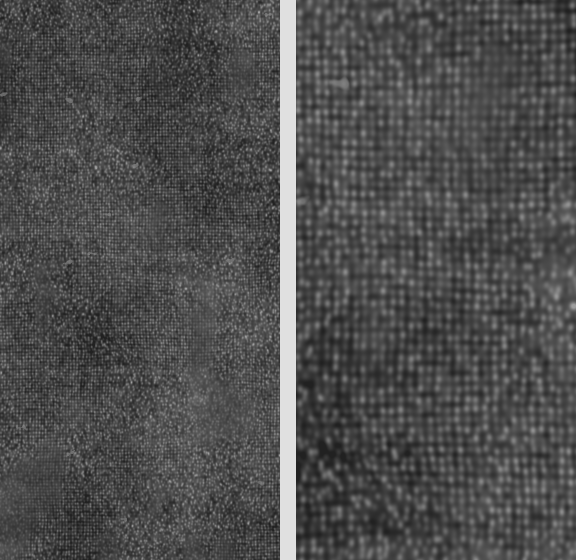
Left: the whole. Right: its middle third, enlarged.
Write a Shadertoy shader that draws this texture.

```glsl
#define THREADS vec2(90.0, 82.0)
#define BASE_GRAY 0.283
#define CLOUD_GAIN 0.20
#define KNOT_GAIN 0.155
#define RIB_GAIN 0.022
#define GRAIN_GAIN 0.12
#define BAND_GAIN 0.045
#define WORN_CONTRAST 0.5
#define FLECKS 13
#define FLECK_GRAY 0.52

const float TAU = 6.2831853;

float hash(vec2 p) {
    vec3 q = fract(p.xyx * 0.1031);
    q += dot(q, q.yzx + 33.33);
    return fract((q.x + q.y) * q.z);
}

float noise(vec2 p) {
    vec2 cell = floor(p);
    vec2 f = fract(p);
    f = f * f * (3.0 - 2.0 * f);
    float low = mix(hash(cell), hash(cell + vec2(1, 0)), f.x);
    float high = mix(hash(cell + vec2(0, 1)), hash(cell + vec2(1, 1)), f.x);
    return mix(low, high, f.y);
}

float fbm(vec2 p) {
    float sum = 0.0;
    float gain = 0.53;
    for (int i = 0; i < 4; i++) {
        sum += gain * noise(p);
        p = mat2(0.8, 0.6, -0.6, 0.8) * p * 2.03 + 17.3;
        gain *= 0.5;
    }
    return sum;
}

// One raised knot per crossing; jitter turns the regular weave into pebbles
float knots(vec2 t, float jitter) {
    vec2 cell = floor(t);
    float height = 0.0;
    for (int y = -1; y <= 1; y++) {
        for (int x = -1; x <= 1; x++) {
            vec2 id = cell + vec2(x, y);
            vec2 offset = vec2(hash(id + 19.0), hash(id + 47.0)) - 0.5;
            vec2 d = t - id - 0.5 - jitter * offset;
            float strength = 0.35 + 1.3 * hash(id + 71.0);
            height += strength * exp(-dot(d * d, vec2(8.5, 6.0)));
        }
    }
    return height - 0.44;
}

// Short pale scuffs with ragged, soft edges
float flecks(vec2 p) {
    float cover = 0.0;
    for (int i = 0; i < FLECKS; i++) {
        float id = float(i) + 1.0;
        vec2 center = vec2(hash(vec2(id, 3.7)), 2.0 * hash(vec2(id, 9.1)));
        float angle = 1.2 * (hash(vec2(id, 5.3)) - 0.4);
        float halfLength = mix(0.003, 0.011, hash(vec2(id, 7.9)));
        vec2 d = p - center;
        vec2 axis = vec2(cos(angle), sin(angle));
        d -= axis * clamp(dot(d, axis), -halfLength, halfLength);
        float ragged = length(d) + 0.010 * (noise(p * 120.0) - 0.5);
        cover = max(cover, 1.0 - smoothstep(0.002, 0.008, ragged));
    }
    return cover;
}

void mainImage(out vec4 fragColor, in vec2 fragCoord) {
    vec2 p = fragCoord / iResolution.x;

    // Nearly straight threads
    vec2 wander = vec2(noise(p * 7.0), noise(p * 7.0 + 40.0)) - 0.5;
    vec2 t = p * THREADS + wander * 0.8;

    // Cloth areas: crisp weave, pebbled coating and smooth worn patches
    float pebbled = smoothstep(0.36, 0.62, fbm(p * vec2(6.0, 5.0) + 5.0));
    float worn = smoothstep(0.54, 0.70, fbm(p * vec2(7.0, 4.0) + 70.0));

    // Fine surface relief
    float warpRib = cos(TAU * t.x) * noise(t * vec2(1.0, 0.35) + 31.0);
    float weftRib = cos(TAU * t.y) * noise(t * vec2(0.25, 1.0) + 57.0);
    float relief = KNOT_GAIN * knots(t, mix(0.3, 0.95, pebbled));
    relief -= RIB_GAIN * (warpRib + 1.4 * weftRib) * (1.0 - 0.6 * pebbled);
    relief += GRAIN_GAIN * (noise(t * vec2(1.3, 1.0) + 120.0) - 0.5);
    relief += 0.07 * (noise(t * vec2(0.6, 0.45) + 210.0) - 0.5) * pebbled;
    relief *= mix(1.0, WORN_CONTRAST, worn);

    // Broad stains and faint bands along both thread directions
    float cloud = fbm(p * vec2(3.2, 2.4) + 14.0) - 0.5;
    float weftBand = noise(vec2(p.x * 2.0, p.y * 24.0) + 90.0) - 0.5;
    float warpBand = noise(vec2(p.x * 20.0, p.y * 3.0) + 150.0) - 0.5;
    float mottle = noise(p * vec2(26.0, 18.0) + 33.0) - 0.5;
    float gray = BASE_GRAY + CLOUD_GAIN * cloud + BAND_GAIN * (weftBand + 0.7 * warpBand);
    gray += 0.03 * mottle + relief;

    gray = mix(gray, FLECK_GRAY, 0.7 * flecks(p));
    fragColor = vec4(vec3(clamp(gray, 0.13, 0.62)), 1.0);
}
```
